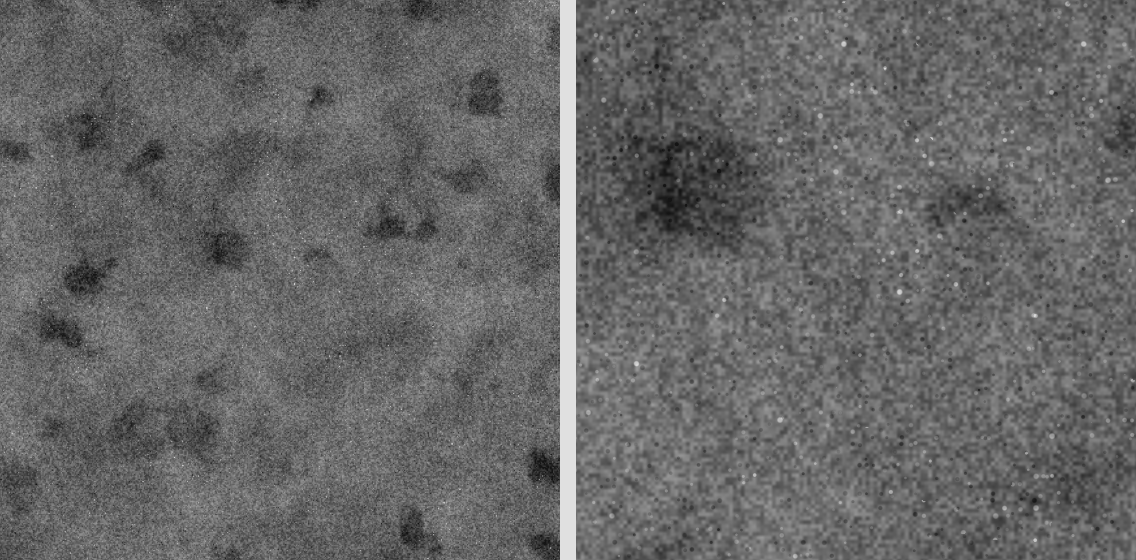
Left, the full canvas; right, a detail of the centre.
This texture is drawn by a three.js fragment shader. Its source:

```glsl
varying vec2 vUv;

float hash(vec2 p) {
  vec3 q = fract(vec3(p.xyx) * 0.1031);
  q += dot(q, q.yzx + 33.33);
  return fract((q.x + q.y) * q.z);
}

vec2 hash2(vec2 p) {
  return vec2(hash(p + 17.0), hash(p + 71.0));
}

float valueNoise(vec2 p) {
  vec2 cell = floor(p);
  vec2 f = fract(p);
  f = f * f * (3.0 - 2.0 * f);
  float low = mix(hash(cell), hash(cell + vec2(1.0, 0.0)), f.x);
  float high = mix(hash(cell + vec2(0.0, 1.0)), hash(cell + 1.0), f.x);
  return mix(low, high, f.y);
}

float fbm(vec2 p) {
  float sum = 0.0;
  float weight = 0.5;
  for (int i = 0; i < 5; i++) {
    sum += weight * valueNoise(p);
    p = mat2(1.6, 1.2, -1.2, 1.6) * p + 13.7;
    weight *= 0.55;
  }
  return sum / 1.055;
}

// Sparse ragged stains, one candidate per grid cell
float stains(vec2 uv) {
  vec2 p = uv * 6.5;
  vec2 home = floor(p);
  float ragged = fbm(uv * 22.0 + 40.0) - 0.5;
  vec2 warp = vec2(valueNoise(uv * 30.0 + 5.0), valueNoise(uv * 30.0 + 90.0)) - 0.5;
  float dark = 0.0;
  for (int y = -1; y <= 1; y++) {
    for (int x = -1; x <= 1; x++) {
      vec2 cell = home + vec2(x, y);
      float present = step(hash(cell + 211.0), 0.6);
      vec2 offset = p + warp * 0.25 - cell - hash2(cell);
      float angle = 6.2832 * hash(cell + 133.0);
      vec2 axis = vec2(cos(angle), sin(angle));
      vec2 local = vec2(dot(offset, axis) * 0.65, dot(offset, vec2(-axis.y, axis.x)));
      float radius = mix(0.12, 0.32, hash(cell + 157.0));
      float mask = smoothstep(0.05, 0.95, 1.0 - length(local) / radius + 2.4 * ragged);
      dark = max(dark, present * mask * mix(0.07, 0.2, hash(cell + 181.0)));
    }
  }
  return dark;
}

// Jittered dots, kept inside their cells
float specks(vec2 p, float share) {
  vec2 cell = floor(p);
  float radius = mix(0.2, 0.42, hash(cell + 29.0));
  vec2 centre = 0.5 + (hash2(cell) - 0.5) * (0.9 - 2.0 * radius);
  float dot0 = 1.0 - smoothstep(radius * 0.5, radius + 0.05, length(fract(p) - centre));
  return dot0 * step(hash(cell + 53.0), share) * mix(0.4, 1.0, hash(cell + 97.0));
}

void main() {
  // Broad clouds and smaller mottling
  float grey = 0.402;
  grey += 0.19 * (fbm(vUv * 5.0) - 0.5);
  grey += 0.16 * (fbm(vUv * 19.0 + 60.0) - 0.5);
  float patches = fbm(vUv * 11.0 + 25.0);
  grey -= 0.07 * smoothstep(0.56, 0.76, patches);
  grey -= stains(vUv);

  // Sandy grain
  grey += 0.21 * (valueNoise(vUv * 430.0) - 0.5);
  grey += 0.12 * (valueNoise(vUv * 230.0 + 300.0) - 0.5);

  // Pits and pale mineral flecks
  grey -= 0.15 * specks(vUv * 240.0, 0.1);
  grey += 0.17 * specks(vUv * 260.0 + 400.0, 0.05);
  float fleckZone = smoothstep(0.6, 0.75, fbm(vUv * 14.0 + 150.0));
  grey += 0.3 * specks(vUv * 210.0 + 700.0, 0.004 + 0.08 * fleckZone);

  gl_FragColor = vec4(vec3(clamp(grey, 0.08, 0.85)), 1.0);
}
```
